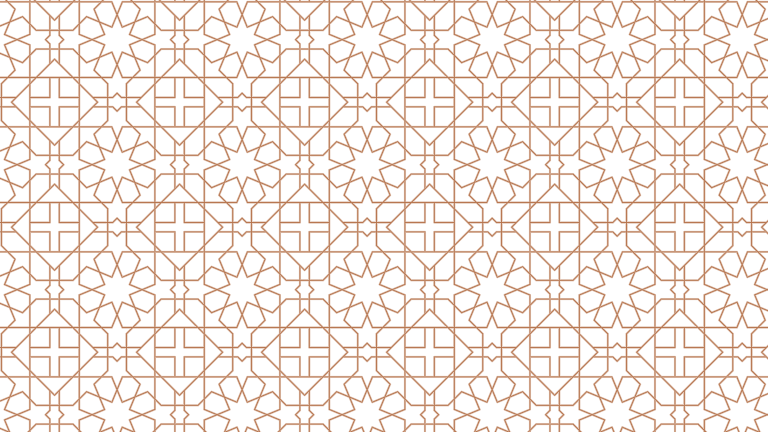
Give the GLSL for this pattern, as a WebGL 2 fragment shader.

```glsl
#version 300 es
precision highp float;

uniform vec2 u_resolution;
out vec4 fragColor;

const vec3 PAPER = vec3(1.0);
const vec3 INK = vec3(0.70, 0.43, 0.27);

// Layout, in canvas heights
const float HALF_PERIOD = 0.1447;
const vec2 ROSETTE_CENTRE = vec2(0.271, 0.040);

// Proportions, in half periods
const float HALF_LINE = 0.011;
const float APOTHEM = 0.605;
const float STAR_RADIUS = 0.40;
const float ARM = 0.075;
const float STRAP = 0.15;
const float DIAMOND = 0.688;
const float TAN_WEDGE = 0.414214;

float segment(vec2 p, vec2 a, vec2 b) {
    vec2 ab = b - a;
    float t = clamp(dot(p - a, ab) / dot(ab, ab), 0.0, 1.0);
    return length(p - a - ab * t);
}

// Mirrors the plane into one triangle: rosette (0,0), edge (0,1), cross (1,1)
vec2 foldSquare(vec2 p) {
    vec2 q = abs(mod(p + 1.0, 2.0) - 1.0);
    return q.x > q.y ? q.yx : q;
}

// Mirrors an eighth of a turn into a sixteenth
vec2 foldWedge(vec2 p) {
    vec2 normal = normalize(vec2(1.0, -TAN_WEDGE));
    return p - 2.0 * max(dot(p, normal), 0.0) * normal;
}

// Central star and its eight petals
float rosette(vec2 p, float starRadius, float apothem) {
    vec2 notch = 0.5 * starRadius * vec2(TAN_WEDGE, 1.0);
    vec2 point = vec2(0.0, starRadius);
    vec2 shoulder = vec2((apothem - starRadius) * TAN_WEDGE, apothem);
    vec2 tip = apothem * vec2(TAN_WEDGE, 1.0);
    float d = segment(p, notch, point);
    d = min(d, segment(p, point, shoulder));
    return min(d, segment(p, shoulder, tip));
}

// Square with a cross inside and a diamond over its sides
float crossPanel(vec2 p, float side, float arm, float diamond) {
    float d = segment(p, vec2(side * TAN_WEDGE, side), vec2(side));
    d = min(d, segment(p, vec2(side), vec2(side, 1.0)));
    d = min(d, segment(p, vec2(side, 1.0 - arm), vec2(1.0 - arm)));
    return min(d, segment(p, vec2(1.0 - diamond, 1.0), vec2(1.0 - 0.5 * diamond)));
}

// Straps and pointed knot between neighbouring rosettes
float knot(vec2 p, float apothem, float strap, float arm, float diamond) {
    float reach = apothem * sqrt(2.0);
    vec2 tip = apothem * vec2(TAN_WEDGE, 1.0);
    vec2 bend = vec2(strap, reach - strap);
    vec2 hip = vec2(1.0 - arm - reach, 1.0 - arm);
    float d = segment(p, tip, bend);
    d = min(d, segment(p, bend, vec2(strap, 1.0)));
    d = min(d, segment(p, vec2(0.0, reach), hip));
    return min(d, segment(p, hip, vec2(1.0 - diamond + arm, 1.0 - arm)));
}

void main() {
    vec2 canvas = gl_FragCoord.xy / u_resolution.y;
    vec2 p = foldSquare((canvas - ROSETTE_CENTRE) / HALF_PERIOD);
    float pixel = 1.0 / (HALF_PERIOD * u_resolution.y);

    float d = rosette(foldWedge(p), STAR_RADIUS, APOTHEM);
    d = min(d, crossPanel(p, APOTHEM, ARM, DIAMOND));
    d = min(d, knot(p, APOTHEM, STRAP, ARM, DIAMOND));

    float ink = 1.0 - smoothstep(HALF_LINE - pixel, HALF_LINE + pixel, d);
    fragColor = vec4(mix(PAPER, INK, ink), 1.0);
}
```
